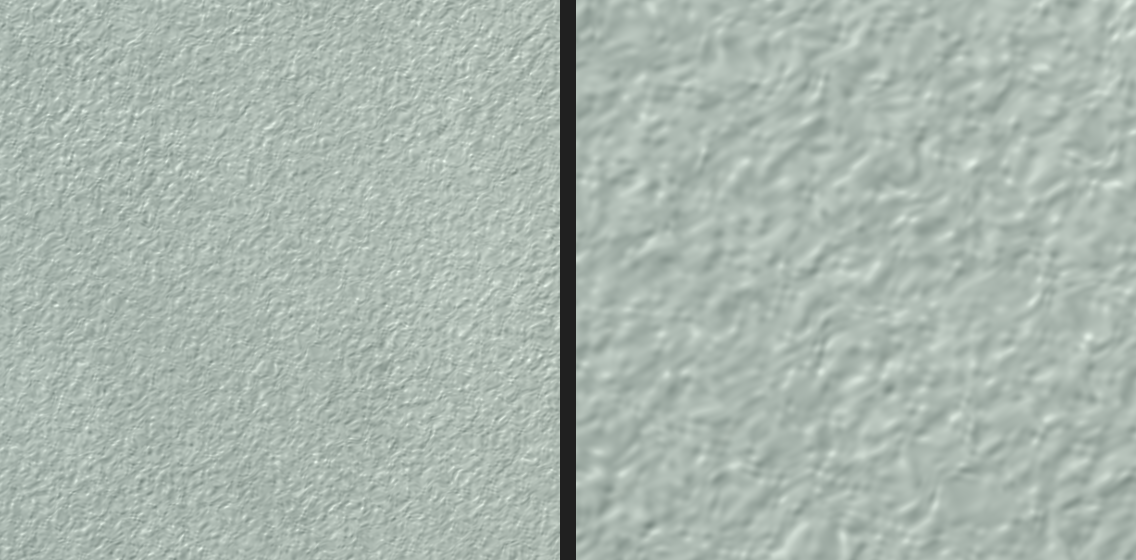
Left: the whole. Right: its middle third, enlarged.
Reproduce this texture procedurally as a Shadertoy shader.

```glsl
// Pale grey-green plaster: fine bumps lit from the upper left, drawn as
// differences of stretched value noise, with faint clouds of tone and a
// scatter of short diagonal creases.

const vec3 BASE_COLOR = vec3(0.671, 0.721, 0.690);
const vec3 WARM_SHIFT = vec3(0.012, 0.003, -0.004);
const float GRAIN_ANGLE = 0.80;

// Integer hash, two values in 0..1 for each lattice cell
vec2 hash22(vec2 cell, uint seed) {
    uvec2 v = uvec2(ivec2(cell)) * 1664525u + uvec2(1013904223u + seed * 7919u);
    v.x += v.y * 1664525u;
    v.y += v.x * 1664525u;
    v ^= v >> 16u;
    v.x += v.y * 1664525u;
    v.y += v.x * 1664525u;
    v ^= v >> 16u;
    return vec2(v & 65535u) / 65535.0;
}

float valueNoise(vec2 p, uint seed) {
    vec2 cell = floor(p);
    vec2 f = p - cell;
    f = f * f * (3.0 - 2.0 * f);
    float low = mix(hash22(cell, seed).x, hash22(cell + vec2(1, 0), seed).x, f.x);
    float high = mix(hash22(cell + vec2(0, 1), seed).x, hash22(cell + vec2(1, 1), seed).x, f.x);
    return mix(low, high, f.y);
}

// Coordinates along and across a direction
vec2 alongAcross(vec2 p, float angle) {
    vec2 along = vec2(cos(angle), sin(angle));
    return vec2(dot(p, along), dot(p, vec2(-along.y, along.x)));
}

// Shading of bumps: height difference across the grain
float relief(vec2 p, float frequency, float stretch, float angle, uint seed) {
    vec2 q = alongAcross(p, angle) * frequency * vec2(1.0 / stretch, 1.0);
    vec2 lightStep = vec2(0.0, 0.45);
    return valueNoise(q - lightStep, seed) - valueNoise(q + lightStep, seed);
}

// Broad uneven tone, centred on zero
float clouds(vec2 p, uint seed) {
    return 0.65 * valueNoise(p * 3.5, seed) + 0.35 * valueNoise(p * 9.0, seed + 1u) - 0.5;
}

// Short dark grooves with a pale lip, one candidate per grid cell
float creases(vec2 p, float frequency, float density, uint seed) {
    vec2 grid = p * frequency;
    vec2 home = floor(grid);
    float shade = 0.0;
    for (int y = -1; y <= 1; y++) {
        for (int x = -1; x <= 1; x++) {
            vec2 cell = home + vec2(x, y);
            vec2 place = hash22(cell, seed);
            vec2 kind = hash22(cell, seed + 1u);
            float present = step(kind.x, density);
            float angle = GRAIN_ANGLE + 0.5 * (kind.y - 0.5);
            vec2 q = alongAcross(grid - cell - place, angle);
            float halfLength = mix(0.12, 0.38, hash22(cell, seed + 2u).x);
            float taper = 1.0 - smoothstep(0.3 * halfLength, halfLength, abs(q.x));
            float groove = exp(-pow(q.y / 0.050, 2.0));
            float lip = exp(-pow((q.y + 0.10) / 0.055, 2.0));
            shade += present * taper * (0.55 * lip - groove);
        }
    }
    return shade;
}

void mainImage(out vec4 fragColor, in vec2 fragCoord) {
    vec2 p = fragCoord / min(iResolution.x, iResolution.y);

    // Slight wander keeps the grains irregular
    vec2 wander = vec2(valueNoise(p * 45.0, 20u), valueNoise(p * 45.0, 21u)) - 0.5;
    vec2 grainPoint = p + 0.008 * wander;

    // Bumps at two sizes, plus soft mottling
    float grain = 0.115 * relief(grainPoint, 125.0, 1.5, GRAIN_ANGLE, 1u)
                + 0.105 * relief(grainPoint, 215.0, 1.25, GRAIN_ANGLE - 0.3, 2u)
                + 0.050 * (valueNoise(alongAcross(p, 0.5) * 60.0, 3u) - 0.5);
    grain *= 0.85 + 0.35 * valueNoise(p * 7.0, 4u);

    // Small glints on the steepest lit faces
    float glint = 0.5 * max(grain - 0.065, 0.0);

    // Broad light, gently brighter and warmer to the right
    float broad = 0.050 * clouds(p, 8u) + 0.016 * (p.x - 0.5);
    float groove = 0.060 * creases(p, 15.0, 0.28, 12u);

    float warmth = clamp(0.8 * (p.x - 0.5) + 6.0 * grain, -1.0, 1.0);
    vec3 color = BASE_COLOR + grain + glint + broad + groove + WARM_SHIFT * warmth * 0.6;
    fragColor = vec4(clamp(color, 0.0, 1.0), 1.0);
}
```
